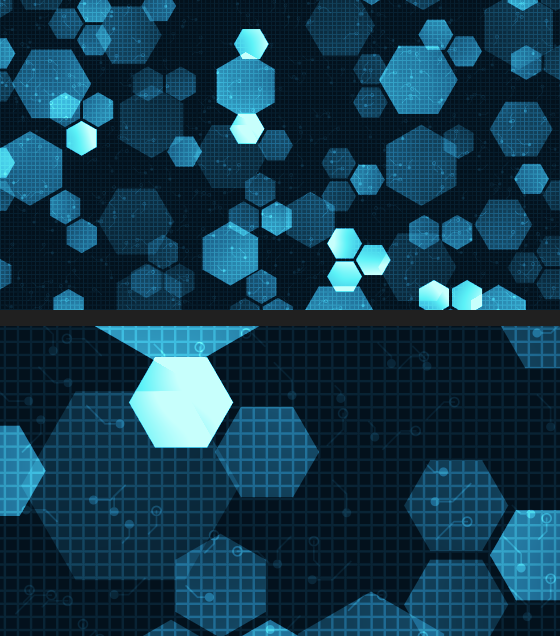
Top: the whole. Bottom: its middle third, enlarged.
Reproduce this background procedurally as a Shadertoy shader.

```glsl
// Glowing hexagons over a fine square mesh with scattered circuit traces.
// Hexagons come from a jittered, staggered lattice: one large one per cell and a
// small cluster in the gap. Every part adds light, which a colour ramp tints.

const float LATTICE = 0.30;         // spacing of the hexagon lattice
const vec2  LARGE_RADIUS = vec2(0.088, 0.133);
const float SMALL_RADIUS = 0.056;
const float CLUSTER_GAP = 1.10;     // spread of a cluster, in small radii
const float BRIGHT_CHANCE = 0.15;   // share of small hexagons that are solid light
const float MESH = 1.0 / 71.0;      // mesh pitch
const float MESH_HALF_WIDTH = 0.0013;
const float TRACE_CELL = 0.046;
const float TRACE_HALF_WIDTH = 0.0009;
const float PAD_RADIUS = 0.0048;
const float SEED = 17.0;

const vec3 RAMP[7] = vec3[7](
    vec3(0.010, 0.065, 0.110), vec3(0.07, 0.25, 0.35), vec3(0.12, 0.42, 0.58),
    vec3(0.18, 0.58, 0.73), vec3(0.24, 0.74, 0.88), vec3(0.36, 0.95, 0.97),
    vec3(0.78, 1.00, 0.99));

vec3 hash3(vec2 p) {
    vec3 q = fract(vec3(p.xyx + SEED) * vec3(0.1031, 0.1030, 0.0973));
    q += dot(q, q.yxz + 33.33);
    return fract((q.xxy + q.yzz) * q.zyx);
}

float gradientNoise(vec2 p) {
    vec2 i = floor(p), f = fract(p), u = f * f * (3.0 - 2.0 * f);
    vec4 corner;
    for (int k = 0; k < 4; k++) {
        vec2 o = vec2(k & 1, k >> 1);
        corner[k] = dot(hash3(i + o).xy * 2.0 - 1.0, f - o);
    }
    return mix(mix(corner.x, corner.y, u.x), mix(corner.z, corner.w, u.x), u.y);
}

// Coverage of a shape from its signed distance, smoothed over one pixel
float cover(float d) { return clamp(0.5 - d * iResolution.y, 0.0, 1.0); }

float hexDistance(vec2 p, float radius) {
    p = abs(p);
    return max(p.y, dot(p, vec2(0.866, 0.5))) - radius * 0.866;
}

float segmentDistance(vec2 p, vec2 a, vec2 b) {
    vec2 pa = p - a, ba = b - a;
    return length(pa - ba * clamp(dot(pa, ba) / dot(ba, ba), 0.0, 1.0));
}

// One hexagon filled with a soft gradient in a random direction
float hexLight(vec2 p, float radius, float level, float turn) {
    vec2 dir = vec2(cos(turn * 6.283), sin(turn * 6.283));
    return cover(hexDistance(p, radius)) * level * (1.0 + 0.22 * dot(p, dir) / radius);
}

// Up to three small hexagons that share a corner
float clusterLight(vec2 p, vec2 id) {
    float light = 0.0;
    for (int k = 0; k < 3; k++) {
        vec3 h = hash3(id * 3.0 + vec2(float(k) * 7.0, 211.0));
        float angle = float(k) * 2.0944;
        vec2 q = p - SMALL_RADIUS * CLUSTER_GAP * vec2(cos(angle), sin(angle));
        float level = h.x < BRIGHT_CHANCE ? 4.8 + h.y : 0.5 + 2.1 * pow(h.y, 1.4);
        if (h.z < 0.76) light += hexLight(q, SMALL_RADIUS, level, h.z * 5.0);
    }
    return light;
}

float hexagons(vec2 p) {
    float light = 0.0;
    for (int i = -1; i <= 1; i++)
    for (int j = -1; j <= 1; j++) {
        float column = floor(p.x / LATTICE) + float(i);
        float stagger = 0.5 * mod(column, 2.0);
        vec2 id = vec2(column, floor(p.y / LATTICE - stagger) + float(j));
        vec2 q = p - LATTICE * (id + vec2(0.5, 0.5 + stagger));
        vec3 h = hash3(id), g = hash3(id + 57.0);

        vec2 big = q - LATTICE * 0.36 * (h.xy - 0.5);
        if (g.x > 0.5) big = big.yx;
        float radius = mix(LARGE_RADIUS.x, LARGE_RADIUS.y, g.y);
        float level = 0.5 + 2.3 * pow(g.z, 1.5);
        if (h.z < 0.88) light += hexLight(big, radius, level, h.x * 3.0);

        vec3 c = hash3(id + 113.0);
        vec2 small = q - LATTICE * (vec2(0.33, -0.5) + 0.2 * (c.xy - 0.5));
        if (c.z > 0.55) small = small.yx;
        if (c.x > 0.5) small.x = -small.x;
        light += clusterLight(small, id);
    }
    return light;
}

// Bent traces that end in a ring or a solid pad
float circuit(vec2 p) {
    float ink = 0.0;
    for (int i = -1; i <= 1; i++)
    for (int j = -1; j <= 1; j++) {
        vec2 id = floor(p / TRACE_CELL) + vec2(i, j);
        vec3 h = hash3(id + 301.0), g = hash3(id + 409.0);
        if (h.z > 0.52 + 0.5 * gradientNoise(id * 0.23)) continue;
        vec2 side = vec2(g.x < 0.7 ? 1.0 : -1.0, g.y < 0.5 ? 1.0 : -1.0);
        vec2 start = (id + h.xy) * TRACE_CELL;
        vec2 bend = start + side * mix(0.006, 0.020, g.z);
        vec2 end = bend + side * (h.x < 0.5 ? vec2(1, 0) : vec2(0, 1)) * mix(0.006, 0.022, h.y);
        float wire = min(segmentDistance(p, start, bend), segmentDistance(p, bend, end));
        float pad = length(p - end) - PAD_RADIUS;
        if (g.y < 0.45) pad = abs(pad) - TRACE_HALF_WIDTH;
        ink = max(ink, max(0.7 * cover(wire - TRACE_HALF_WIDTH), cover(pad)));
    }
    return ink;
}

void mainImage(out vec4 fragColor, in vec2 fragCoord) {
    vec2 p = fragCoord / iResolution.y;
    float glow = hexagons(p) * (1.0 + 0.25 * gradientNoise(p * 9.0));
    float inside = clamp(glow, 0.0, 1.0);
    float detail = 1.0 - smoothstep(3.6, 4.8, glow);   // solid light hides the mesh

    vec2 toLine = abs(mod(p, MESH) - MESH * 0.125);
    float mesh = cover(min(toLine.x, toLine.y) - MESH_HALF_WIDTH);

    float light = glow + 0.08 * gradientNoise(p * 4.0);
    light += detail * mesh * mix(0.40, 0.95, inside);
    light += detail * circuit(p) * mix(0.45, 1.30, inside);

    vec3 colour = RAMP[0];
    for (int k = 1; k < 7; k++)
        colour = mix(colour, RAMP[k], clamp(light - float(k - 1), 0.0, 1.0));
    fragColor = vec4(colour, 1.0);
}
```
